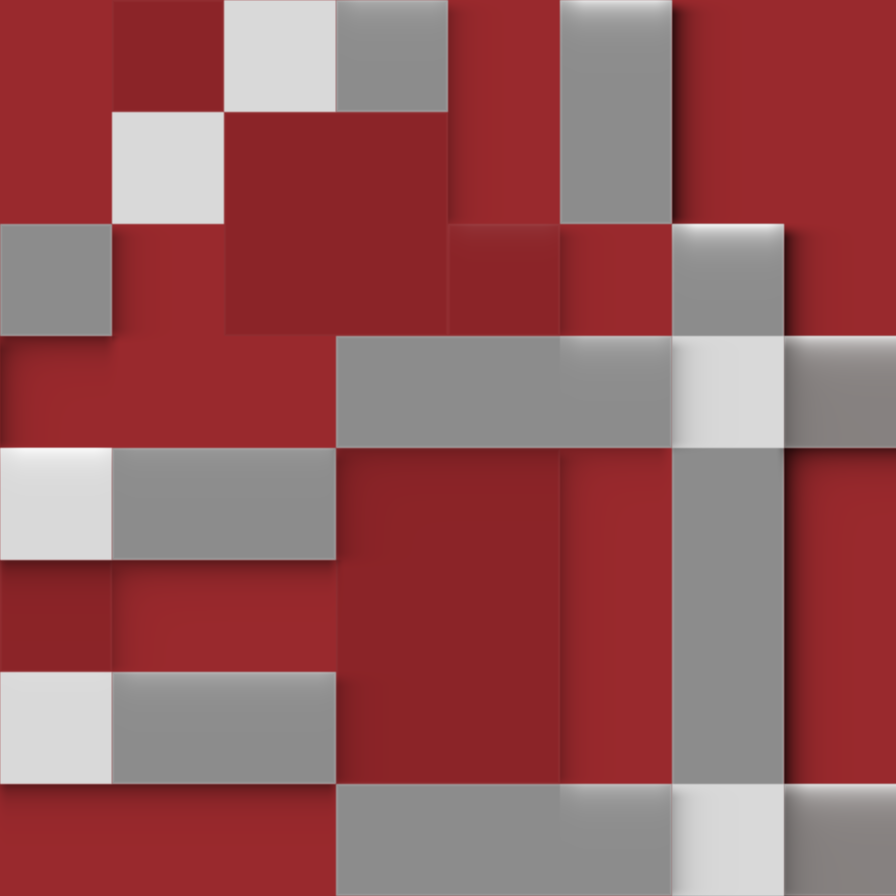
Reproduce this background procedurally as a three.js fragment shader.

```glsl
varying vec2 vUv;

const vec3 RED = vec3(0.60, 0.16, 0.175);
const vec3 DARK_RED = vec3(0.545, 0.14, 0.155);
const vec3 GRAY = vec3(0.55);
const vec3 LIGHT = vec3(0.85);
const vec3 WARM_GRAY = vec3(0.525, 0.505, 0.50);

// Smooth interval from lo to hi
float span(float x, float lo, float hi, float soft) {
  return smoothstep(lo - soft, lo + soft, x) * (1.0 - smoothstep(hi - soft, hi + soft, x));
}

float boxMask(vec2 p, vec2 lo, vec2 size) {
  vec2 hi = lo + size;
  return span(p.x, lo.x, hi.x, 0.012) * span(p.y, lo.y, hi.y, 0.012);
}

// Flat rectangle with a thin rim that shows mainly on pale tints
vec3 tile(vec3 base, vec2 p, vec2 lo, vec2 size, vec3 tint) {
  vec2 inner = min(p - lo, lo + size - p);
  float rim = 1.0 - smoothstep(0.0, 0.03, min(inner.x, inner.y));
  vec3 face = mix(tint, vec3(0.85), 0.4 * rim * tint.g);
  return mix(base, face, boxMask(p, lo, size));
}

// White sheen fading down from the top edge
vec3 topGlow(vec3 base, vec2 p, vec2 lo, vec2 size, float amount) {
  float fade = exp(-9.0 * max(p.y - lo.y, 0.0));
  float ends = 0.5 + 0.5 * span(p.x, lo.x + 0.12, lo.x + size.x - 0.05, 0.12);
  return mix(base, vec3(1.0), amount * fade * ends * boxMask(p, lo, size));
}

// Soft shadows cast to the right (amount.x) and downward (amount.y)
vec3 castShadow(vec3 base, vec2 p, vec2 lo, vec2 size, vec2 amount) {
  vec2 away = p - lo - size;
  vec2 fall = exp(-9.0 * max(away, 0.0)) * smoothstep(-0.012, 0.012, away);
  float right = fall.x * span(p.y, lo.y + 0.06, lo.y + size.y, 0.08);
  float below = fall.y * span(p.x, lo.x, lo.x + size.x, 0.08);
  return base * (1.0 - amount.x * right) * (1.0 - amount.y * below);
}

void main() {
  // Eight cells per side, counted from the upper left
  vec2 p = vec2(vUv.x, 1.0 - vUv.y) * 8.0;
  vec2 cell = vec2(1.0);
  vec3 color = RED;

  // Dark red panels
  color = tile(color, p, vec2(1.0, 0.0), cell, DARK_RED);
  color = tile(color, p, vec2(2.0, 1.0), vec2(2.0), DARK_RED);
  color = castShadow(color, p, vec2(2.0, 0.0), vec2(2.0), vec2(0.25, 0.0));
  color = tile(color, p, vec2(4.0, 2.0), cell, DARK_RED);
  color = topGlow(color, p, vec2(4.0, 2.0), cell, 0.08);
  color = castShadow(color, p, vec2(4.0, 2.0), cell, vec2(0.25, 0.0));
  color = tile(color, p, vec2(0.0, 5.0), cell, DARK_RED);
  color = castShadow(color, p, vec2(0.0, 5.0), cell, vec2(0.2, 0.0));
  color = tile(color, p, vec2(3.0, 4.0), vec2(2.0, 3.0), DARK_RED);
  color = castShadow(color, p, vec2(3.0, 4.0), vec2(2.0, 3.0), vec2(0.25, 0.0));

  // Upper blocks
  color = tile(color, p, vec2(2.0, 0.0), cell, LIGHT);
  color = tile(color, p, vec2(1.0, 1.0), cell, LIGHT);
  color = tile(color, p, vec2(3.0, 0.0), cell, GRAY);
  color = topGlow(color, p, vec2(3.0, 0.0), cell, 0.3);
  color = castShadow(color, p, vec2(5.0, 0.0), vec2(1.0, 2.0), vec2(0.75, 0.0));
  color = tile(color, p, vec2(5.0, 0.0), vec2(1.0, 2.0), GRAY);
  color = topGlow(color, p, vec2(5.0, 0.0), cell, 0.8);

  // Left blocks
  color = castShadow(color, p, vec2(0.0, 2.0), cell, vec2(0.35, 0.4));
  color = tile(color, p, vec2(0.0, 2.0), cell, GRAY);
  color = castShadow(color, p, vec2(-1.0, 3.0), cell, vec2(0.35, 0.0));
  for (int i = 0; i < 2; i++) {
    float row = 4.0 + 2.0 * float(i);
    color = castShadow(color, p, vec2(0.0, row), vec2(3.0, 1.0), vec2(0.25, 0.42));
    color = tile(color, p, vec2(0.0, row), cell, LIGHT);
    color = tile(color, p, vec2(1.0, row), vec2(2.0, 1.0), GRAY);
    color = topGlow(color, p, vec2(0.0, row), cell, 0.9 - 0.8 * float(i));
    color = topGlow(color, p, vec2(1.0, row), vec2(2.0, 1.0), 0.12 + 0.15 * float(i));
  }

  // Tall column
  vec2 columnSize = vec2(1.0, 6.5);
  color = castShadow(color, p, vec2(6.0, 2.0), columnSize, vec2(0.75, 0.0));
  color = tile(color, p, vec2(6.0, 2.0), columnSize, GRAY);
  color = topGlow(color, p, vec2(6.0, 2.0), cell, 0.95);

  // Crossing horizontal bars
  for (int i = 0; i < 2; i++) {
    float row = 3.0 + 4.0 * float(i);
    vec2 barSize = vec2(3.0, 1.0);
    color = castShadow(color, p, vec2(7.0, row), vec2(1.5, 1.0), vec2(0.0, 0.55));
    color = tile(color, p, vec2(7.0, row), vec2(1.5, 1.0), WARM_GRAY);
    color = topGlow(color, p, vec2(7.0, row), vec2(1.5, 1.0), 0.75);
    color = castShadow(color, p, vec2(6.0, row), cell, vec2(0.25, 0.0));
    color = tile(color, p, vec2(6.0, row), cell, LIGHT);
    color = castShadow(color, p, vec2(3.0, row), barSize, vec2(0.25, 0.0));
    color = castShadow(color, p, vec2(3.0, row), vec2(2.95, 1.0), vec2(0.0, 0.22));
    color = tile(color, p, vec2(3.0, row), barSize, GRAY);
    color = topGlow(color, p, vec2(5.0, row), cell, 0.4);
  }

  gl_FragColor = vec4(color, 1.0);
}
```
